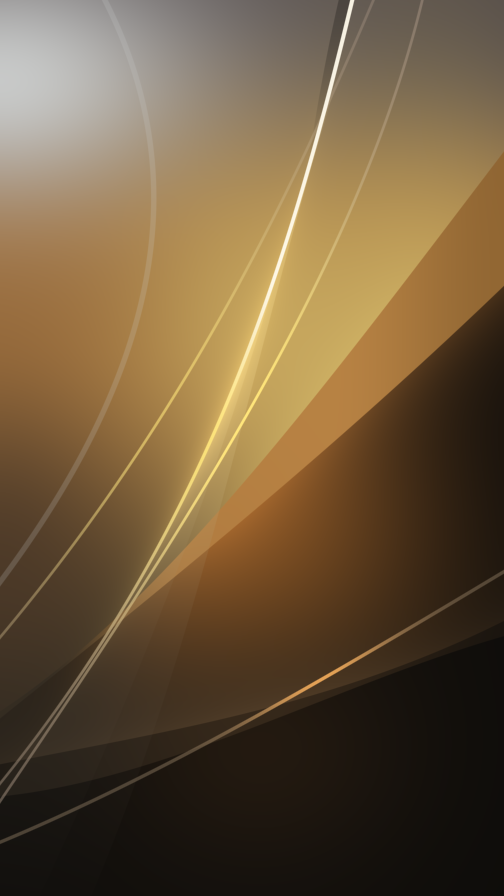
Write a Shadertoy shader that draws this background.

```glsl
// Abstract amber light: soft colour pools, crossed by translucent sheets and
// thin glowing strands. Every sheet edge and strand is a cubic through four
// evenly spaced values, turned into an approximate signed distance.

const float ASPECT = 0.5625;          // width of the design in canvas heights

// Steep curves: x at y = 0, 1/3, 2/3, 1
const vec4 WHITE_STRAND = vec4(-0.197, 0.257, 0.530, 0.699);
const vec4 GOLD_STRAND  = vec4(-0.127, 0.269, 0.613, 0.838);
const vec4 LEFT_STRAND  = vec4(-0.509, 0.065, 0.458, 0.741);
const vec4 PALE_ARC     = vec4(-0.593, -0.023, 0.282, 0.208);
const vec4 VEIL_OUTER   = vec4(0.181, 0.387, 0.546, 0.722);
const vec4 VEIL_INNER   = vec4(0.079, 0.331, 0.535, 0.690);
const vec4 TOP_SHADE    = vec4(0.500, 0.540, 0.580, 0.672);
// Wide curves: y at x = 0, 1/3, 2/3, 1
const vec4 BEAM_EDGE    = vec4(0.206, 0.368, 0.587, 0.831);
const vec4 AMBER_EDGE   = vec4(0.198, 0.350, 0.509, 0.681);
const vec4 HORIZON_HIGH = vec4(0.147, 0.184, 0.232, 0.307);
const vec4 HORIZON_LOW  = vec4(0.111, 0.154, 0.224, 0.290);
const vec4 LOW_STRAND   = vec4(0.060, 0.148, 0.251, 0.362);

const vec3 SLATE  = vec3(0.35, 0.32, 0.32);
const vec3 MIST   = vec3(0.80, 0.81, 0.81);
const vec3 BRONZE = vec3(0.60, 0.42, 0.23);
const vec3 GOLD   = vec3(0.82, 0.71, 0.40);
const vec3 AMBER  = vec3(0.71, 0.49, 0.25);
const vec3 UMBER  = vec3(0.45, 0.28, 0.12);
const vec3 SMOKE  = vec3(0.20, 0.17, 0.13);
const vec3 NIGHT  = vec3(0.050, 0.045, 0.038);
const vec3 FLARE  = vec3(1.00, 0.90, 0.48);

float cubic(vec4 v, float t) {
    float s = 3.0 * t;
    float d1 = v.y - v.x;
    float d2 = v.z - 2.0 * v.y + v.x;
    float d3 = v.w - 3.0 * v.z + 3.0 * v.y - v.x;
    return v.x + s * (d1 + (s - 1.0) * (d2 / 2.0 + (s - 2.0) * d3 / 6.0));
}

// Signed distance of q.x from the curve over q.y; size holds both extents
float curveDistance(vec4 v, vec2 q, vec2 size) {
    float slope = (cubic(v, q.y + 0.005) - cubic(v, q.y - 0.005)) / 0.01;
    return (q.x - cubic(v, q.y)) * size.x / length(vec2(1.0, slope * size.x / size.y));
}

float steep(vec4 v, vec2 uv) { return curveDistance(v, uv, vec2(ASPECT, 1.0)); }
float wide(vec4 v, vec2 uv) { return curveDistance(v, uv.yx, vec2(1.0, ASPECT)); }

float bell(float x, float center, float width) {
    float d = (x - center) / width;
    return exp(-d * d);
}

float pool(vec2 uv, vec2 center, vec2 radii) {
    vec2 d = (uv - center) / radii;
    return exp(-dot(d, d));
}

float inside(float d) {
    float aa = 0.8 / iResolution.y;
    return smoothstep(-aa, aa, d);
}

float strand(float d, float halfWidth) { return inside(halfWidth - abs(d)); }

void mainImage(out vec4 fragColor, in vec2 fragCoord) {
    vec2 uv = fragCoord / iResolution.xy;
    float beam = wide(BEAM_EDGE, uv);
    float amber = wide(AMBER_EDGE, uv);
    float white = steep(WHITE_STRAND, uv);

    // Upper backdrop
    vec3 color = mix(SMOKE, BRONZE, smoothstep(0.20, 0.62, uv.y));
    color = mix(color, SLATE, smoothstep(0.72, 1.0, uv.y));
    color = mix(color, vec3(0.27, 0.25, 0.27), 0.8 * pool(uv, vec2(1.0), vec2(0.45, 0.16)));
    color = mix(color, vec3(0.28, 0.21, 0.15), 0.7 * pool(uv, vec2(0.0, 0.38), vec2(0.22, 0.16)));
    color = mix(color, MIST, 0.95 * pool(uv, vec2(0.0, 0.91), vec2(0.42, 0.14)));
    color = mix(color, GOLD, 0.65 * pool(uv, vec2(0.52, 0.64), vec2(0.27, 0.19)));
    color = mix(color, GOLD, 0.85 * exp(-max(beam, 0.0) / 0.12) * bell(uv.x, 0.70, 0.30));
    float topShade = inside(steep(TOP_SHADE, uv)) * inside(-white);
    color *= 1.0 - 0.25 * topShade * smoothstep(0.78, 1.0, uv.y);

    // Amber sheet under the beam, then the dark lower field
    vec3 sheet = mix(AMBER, vec3(0.56, 0.39, 0.19), smoothstep(0.65, 1.0, uv.x));
    sheet = mix(SMOKE, sheet, smoothstep(0.08, 0.38, uv.x));
    color = mix(color, sheet, inside(-beam) * 0.9);
    vec3 field = mix(vec3(0.15, 0.13, 0.105), NIGHT, smoothstep(0.2, 1.0, uv.x));
    field = mix(field, UMBER, 0.9 * pool(uv, vec2(0.52, 0.40), vec2(0.36, 0.17)));
    field += 0.5 * UMBER * exp(min(amber, 0.0) / 0.05) * smoothstep(0.1, 0.5, uv.x);
    color = mix(color, field, inside(-amber));

    // Hazy horizon with two overlapping dark edges
    float high = wide(HORIZON_HIGH, uv);
    float low = wide(HORIZON_LOW, uv);
    float haze = exp(-max(high, 0.0) / 0.04) * (0.25 + 0.75 * bell(uv.x, 0.55, 0.35));
    color = mix(color, vec3(0.43, 0.33, 0.22), 0.45 * haze * inside(-amber));
    vec3 ground = NIGHT + vec3(0.075, 0.045, 0.018) * pool(uv, vec2(0.52, 0.16), vec2(0.30, 0.13));
    color = mix(color, ground, 0.5 * inside(-high));
    color = mix(color, ground, 0.85 * inside(-low));

    // Translucent veil hanging from the white strand
    float veilLight = mix(0.05, 0.32, smoothstep(0.18, 0.68, uv.y)) * smoothstep(-0.1, 0.2, uv.y);
    veilLight *= 1.0 - smoothstep(0.75, 0.95, uv.y);
    float veil = inside(-steep(VEIL_OUTER, uv)) + 0.6 * inside(-steep(VEIL_INNER, uv));
    vec3 veilColor = mix(vec3(0.50, 0.46, 0.40), vec3(0.90, 0.80, 0.53), smoothstep(0.2, 0.6, uv.y));
    color = mix(color, veilColor, veilLight * veil * inside(white));

    // Strands, brightest where they cross the golden light
    float heat = bell(uv.y, 0.54, 0.23);
    vec3 strandColor = mix(vec3(0.68, 0.60, 0.54), FLARE, heat);
    vec3 hotColor = mix(strandColor, vec3(1.0, 0.98, 0.92), smoothstep(0.50, 0.70, uv.y));
    color = mix(color, MIST, 0.20 * strand(steep(PALE_ARC, uv), 0.0030));
    color = mix(color, strandColor, (0.35 + 0.25 * heat) * strand(steep(LEFT_STRAND, uv), 0.0015));
    color = mix(color, strandColor, (0.45 + 0.50 * heat) * strand(steep(GOLD_STRAND, uv), 0.0015));
    color += FLARE * 0.14 * heat * exp(-abs(white) / 0.012);
    float whiteAlpha = mix(0.45, 0.95, smoothstep(0.15, 0.45, uv.y));
    color = mix(color, hotColor, whiteAlpha * strand(white, mix(0.0013, 0.0023, uv.y)));
    float ember = bell(uv.x, 0.64, 0.16);
    vec3 emberColor = mix(vec3(0.52, 0.45, 0.36), vec3(0.96, 0.68, 0.36), ember);
    color = mix(color, emberColor, (0.5 + 0.4 * ember) * strand(wide(LOW_STRAND, uv), 0.0019));

    fragColor = vec4(clamp(color, 0.0, 1.0), 1.0);
}
```
